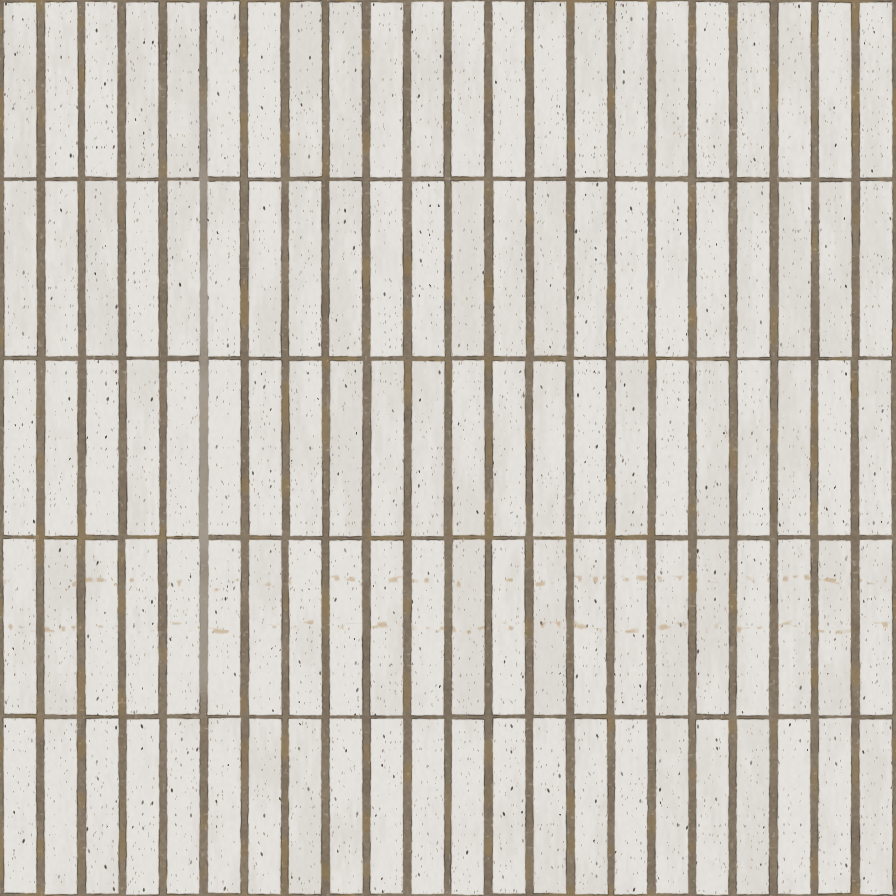
This texture is drawn by a three.js fragment shader. Its source:

```glsl
varying vec2 vUv;

float hash(vec2 p) {
  vec3 q = fract(p.xyx * 0.1031);
  q += dot(q, q.yzx + 33.33);
  return fract((q.x + q.y) * q.z);
}

// Value noise that wraps after a whole number of cells
float noise(vec2 uv, vec2 cells) {
  vec2 p = uv * cells;
  vec2 i = floor(p);
  vec2 f = fract(p);
  f = f * f * (3.0 - 2.0 * f);
  vec2 a = mod(i, cells);
  vec2 b = mod(i + 1.0, cells);
  return mix(mix(hash(a), hash(vec2(b.x, a.y)), f.x),
             mix(hash(vec2(a.x, b.y)), hash(b), f.x), f.y);
}

// Signed distance to the brick of this cell, negative inside
float brickDistance(vec2 uv, vec2 grid, vec2 id) {
  vec2 p = (fract(uv * grid) - 0.5) / grid;
  vec2 shift = vec2(hash(id + 11.0), hash(id + 47.0)) - 0.5;
  vec2 tilt = vec2(hash(id + 83.0), hash(id + 131.0)) - 0.5;
  p += shift * vec2(0.0014, 0.0018) + p.yx * tilt * vec2(0.010, 0.035);
  vec2 q = abs(p) - vec2(0.0181, 0.0977) + 0.001;
  float d = length(max(q, 0.0)) + min(max(q.x, q.y), 0.0) - 0.001;
  return d + (noise(uv, vec2(90.0, 70.0)) - 0.5) * 0.0007
           + (noise(uv, vec2(310.0, 290.0)) - 0.5) * 0.0007;
}

// Upright pits, one at most in each cell; seed separates the layers
float pits(vec2 uv, vec2 cells, vec2 size, float density, float seed) {
  vec2 id = floor(uv * cells);
  vec2 center = 0.3 + 0.4 * vec2(hash(id + seed), hash(id + seed + 19.0));
  vec2 p = (fract(uv * cells) - center) / cells;
  p.x += p.y * (hash(id + seed + 37.0) - 0.5) * 0.6;
  float scale = mix(0.6, 1.2, hash(id + seed + 53.0));
  float shape = 1.0 - smoothstep(0.35, 1.2, length(p / (size * scale)));
  return shape * step(hash(id + seed + 71.0), density)
       * mix(0.35, 1.0, hash(id + seed + 97.0));
}

vec3 mortarColor(vec2 uv, float d) {
  float patches = noise(uv, vec2(44.0, 30.0));
  float grain = noise(uv, vec2(330.0, 330.0));
  vec3 color = mix(vec3(0.46, 0.41, 0.35), vec3(0.56, 0.51, 0.44),
                   0.55 * grain + 0.45 * patches);
  // Ochre patches and pale sand grains
  color = mix(color, vec3(0.58, 0.49, 0.34),
              0.5 * smoothstep(0.6, 0.9, noise(uv, vec2(31.0, 37.0))));
  color += 0.09 * smoothstep(0.8, 1.0, noise(uv, vec2(257.0, 241.0)));
  // Broken dark crevice along the bricks
  float crevice = 1.0 - smoothstep(0.0004, 0.002, d);
  color *= 1.0 - 0.3 * crevice * smoothstep(0.4, 0.8, noise(uv, vec2(110.0, 60.0)));
  // Pale lime bloom on one upright joint
  float bloom = 1.0 - smoothstep(0.004, 0.007, abs(uv.x - 5.0 / 22.0));
  bloom *= smoothstep(0.2, 0.25, uv.y) * (1.0 - smoothstep(0.75, 0.98, uv.y));
  return mix(color, vec3(0.67, 0.64, 0.60), bloom * mix(0.45, 0.85, patches));
}

vec3 brickColor(vec2 uv, vec2 id, float d) {
  float tone = 0.45 * noise(uv, vec2(40.0, 14.0)) + 0.3 * hash(id + 5.0)
             + 0.25 * noise(uv, vec2(240.0, 60.0));
  vec3 color = mix(vec3(0.865, 0.848, 0.825), vec3(0.895, 0.885, 0.866),
                   smoothstep(0.25, 0.6, tone));
  color += (noise(uv, vec2(350.0, 210.0)) - 0.5) * 0.018;
  color *= 1.0 - 0.05 * smoothstep(-0.002, 0.0, d);

  // Fine tan and grey flecks
  for (int i = 0; i < 3; i++) {
    float layer = float(i);
    float fleck = pits(uv, vec2(139.0, 83.0) + layer * vec2(16.0, 12.0),
                       vec2(0.0009, 0.0019), 0.20, 200.0 + 60.0 * layer);
    vec3 fleckColor = mix(vec3(0.66, 0.57, 0.45), vec3(0.50, 0.48, 0.45), layer * 0.5);
    color = mix(color, fleckColor, fleck * 0.6);
  }
  // Sparse deep pits, clustered
  float cluster = mix(0.04, 0.16, noise(uv, vec2(18.0, 12.0)));
  float deep = pits(uv, vec2(97.0, 71.0), vec2(0.0013, 0.0024), cluster, 430.0);
  color = mix(color, vec3(0.27, 0.24, 0.21), deep * 0.9);

  // Two faint broken stain lines
  for (int i = 0; i < 2; i++) {
    float height = 0.299 + 0.052 * float(i);
    float wave = (noise(uv + 0.37 * float(i), vec2(36.0, 9.0)) - 0.5) * 0.016;
    float line = 1.0 - smoothstep(0.001, 0.005, abs(uv.y - height - wave));
    float broken = smoothstep(0.55, 0.85, noise(uv, vec2(170.0, 190.0)));
    color = mix(color, vec3(0.73, 0.62, 0.46), line * broken * 0.55);
  }
  return color;
}

void main() {
  vec2 grid = vec2(22.0, 5.0);
  vec2 id = mod(floor(vUv * grid), grid);
  float d = brickDistance(vUv, grid, id);
  vec3 color = mix(brickColor(vUv, id, d), mortarColor(vUv, d),
                   smoothstep(-0.0009, 0.0009, d));
  gl_FragColor = vec4(color, 1.0);
}
```
